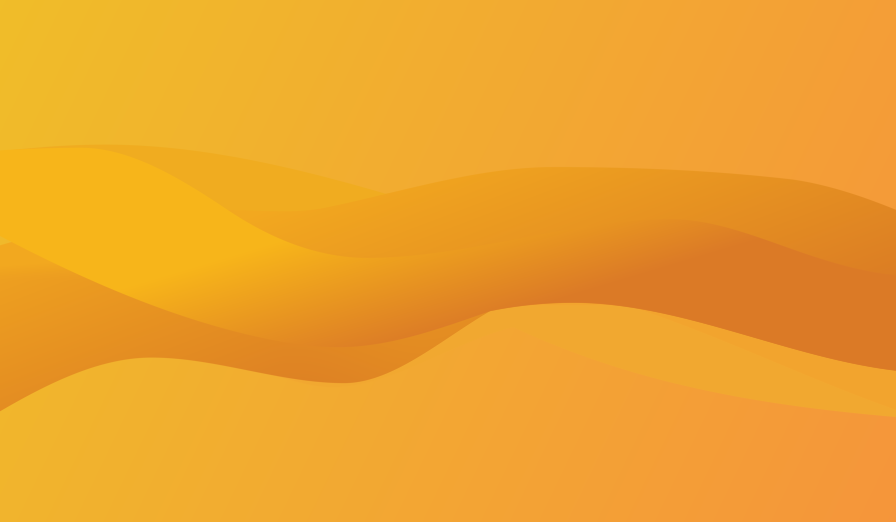
This background is drawn by a WebGL 2 fragment shader. Its source:

```glsl
#version 300 es
precision highp float;
// Flowing amber ribbons over a slanted yellow-to-orange gradient.
// Each ribbon edge is a chain of cubic Hermite arcs y(x), and the layers
// are filled from back to front with soft edges and linear colour ramps.
uniform vec2 u_resolution;
out vec4 outColor;

// Height at x of a cubic from a to b with the given end slopes, flat outside.
float arc(float x, vec2 a, vec2 b, float slopeA, float slopeB) {
    float w = b.x - a.x;
    float t = clamp((x - a.x) / w, 0.0, 1.0);
    float s = 1.0 - t;
    return mix(a.y, b.y, t * t * (3.0 - 2.0 * t)) + w * t * s * (slopeA * s - slopeB * t);
}

// Coverage of the area below an edge, with y pointing down.
float below(float y, float edge) {
    float soft = 0.75 / u_resolution.y;
    return smoothstep(-soft, soft, y - edge);
}

float backTop(float x) {
    return x < 0.117 ? arc(x, vec2(0.0, 0.29), vec2(0.117, 0.277), -0.2, 0.0)
                     : arc(x, vec2(0.117, 0.277), vec2(0.43, 0.371), 0.0, 0.5);
}

float bodyTop(float x) {
    if (x < 0.36) return arc(x, vec2(0.25, 0.402), vec2(0.36, 0.399), 0.0, -0.3);
    if (x < 0.618) return arc(x, vec2(0.36, 0.399), vec2(0.618, 0.32), -0.35, 0.0);
    if (x < 0.885) return arc(x, vec2(0.618, 0.32), vec2(0.885, 0.344), 0.0, 0.2);
    return arc(x, vec2(0.885, 0.344), vec2(1.0, 0.402), 0.25, 0.7);
}

float bodyBottom(float x) {
    if (x < 0.169) return arc(x, vec2(0.0, 0.788), vec2(0.169, 0.685), -1.0, 0.0);
    if (x < 0.384) return arc(x, vec2(0.169, 0.685), vec2(0.384, 0.734), 0.0, 0.0);
    if (x < 0.547) return arc(x, vec2(0.384, 0.734), vec2(0.547, 0.596), 0.0, -1.0);
    if (x < 0.64) return arc(x, vec2(0.547, 0.596), vec2(0.64, 0.58), -0.35, 0.0);
    return arc(x, vec2(0.64, 0.58), vec2(1.0, 0.71), 0.0, 0.2);
}

float ribbonTop(float x) {
    if (x < 0.09) return arc(x, vec2(0.0, 0.288), vec2(0.09, 0.283), -0.1, 0.0);
    if (x < 0.254) return arc(x, vec2(0.09, 0.283), vec2(0.254, 0.402), 0.0, 1.15);
    if (x < 0.41) return arc(x, vec2(0.254, 0.402), vec2(0.41, 0.494), 1.15, 0.0);
    if (x < 0.749) return arc(x, vec2(0.41, 0.494), vec2(0.749, 0.42), 0.0, 0.0);
    if (x < 0.911) return arc(x, vec2(0.749, 0.42), vec2(0.911, 0.493), 0.0, 0.55);
    return arc(x, vec2(0.911, 0.493), vec2(1.0, 0.527), 0.55, 0.15);
}

float ribbonBottom(float x) {
    if (x < 0.3) return arc(x, vec2(0.0, 0.452), vec2(0.3, 0.65), 0.9, 0.35);
    if (x < 0.378) return arc(x, vec2(0.3, 0.65), vec2(0.378, 0.665), 0.35, 0.0);
    if (x < 0.547) return arc(x, vec2(0.378, 0.665), vec2(0.547, 0.596), 0.0, -0.6);
    return bodyBottom(x);
}

float glowBottom(float x) {
    if (x < 0.371) return arc(x, vec2(0.29, 0.712), vec2(0.371, 0.742), 0.4, 0.0);
    if (x < 0.573) return arc(x, vec2(0.371, 0.742), vec2(0.573, 0.627), 0.0, -0.4);
    return arc(x, vec2(0.573, 0.627), vec2(1.0, 0.799), 0.8, 0.15);
}

void main() {
    vec2 p = gl_FragCoord.xy / u_resolution;
    float x = p.x, y = 1.0 - p.y;

    // Slanted backdrop
    vec3 color = mix(vec3(0.94, 0.74, 0.16), vec3(0.96, 0.585, 0.23), (x + 0.28 * y) / 1.28);

    // Pale ribbon under the body, with a faint fold on the right
    float fold = below(y, arc(x, vec2(0.7, 0.585), vec2(1.0, 0.785), 0.55, 0.6));
    vec3 pale = mix(vec3(0.95, 0.645, 0.18), vec3(0.947, 0.66, 0.19), fold);
    float paleMask = below(y, 0.5) * (1.0 - below(y, glowBottom(x)));
    color = mix(color, pale, paleMask * smoothstep(0.28, 0.31, x));

    // Thin golden ribbon behind the upper left
    float backMask = below(y, backTop(x)) * (1.0 - below(y, 0.45)) * step(x, 0.6);
    color = mix(color, vec3(0.94, 0.675, 0.125), backMask);

    // Wide orange body, deeper towards the right and the lower left
    float shade = 1.1 * x + 1.7 * y - 1.0;
    shade += 0.3 * (1.0 - smoothstep(0.3, 0.5, x)) * smoothstep(0.48, 0.54, y);
    vec3 body = mix(vec3(0.95, 0.66, 0.12), vec3(0.86, 0.49, 0.14), clamp(shade, 0.0, 1.0));
    float bodyMask = below(y, max(bodyTop(x), 0.47 - 0.5 * x)) * (1.0 - below(y, bodyBottom(x)));
    color = mix(color, body, bodyMask);

    // Front ribbon running from bright yellow to burnt orange
    float burn = clamp(1.9 * x + 3.7 * y - 2.3, 0.0, 1.0);
    vec3 ribbon = mix(vec3(0.97, 0.71, 0.1), vec3(0.86, 0.48, 0.15), burn);
    float ribbonMask = below(y, ribbonTop(x)) * (1.0 - below(y, ribbonBottom(x)));
    color = mix(color, ribbon, ribbonMask);

    outColor = vec4(color, 1.0);
}
```
